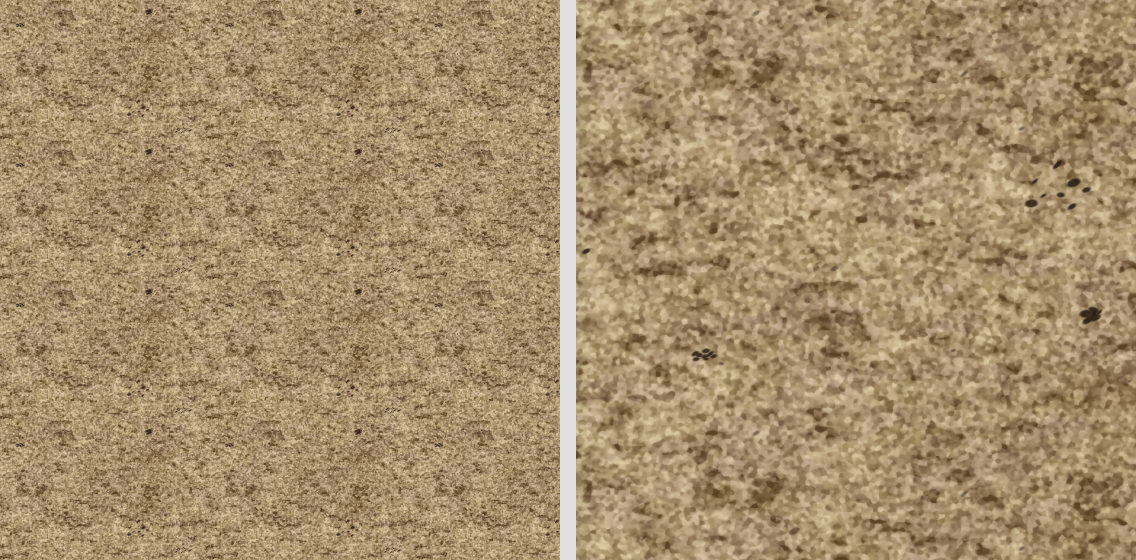
Left, the full canvas; right, a detail of the centre.
A WebGL 2 fragment shader for this texture:

```glsl
#version 300 es
precision highp float;
// Weathered sandstone: one tile of gritty tan stone repeated across the canvas.
// Soft cellular noise at five scales, wrapped at the tile edge, sets the tone;
// brown stains, dark flecks, a faint seam and clusters of small pits lie on top.
#define REPEATS vec2(2.676, 4.0)
#define GRAIN 1.7
#define MOTTLE 1.0
#define FLECK_DEPTH 0.55
#define STAIN_DEPTH 0.5
#define SEAM_DEPTH 0.3
#define PITS_PER_CLUSTER 8
#define PIT_RADIUS 0.0024

uniform vec2 u_resolution;
out vec4 fragColor;

const vec3 SHADOW = vec3(0.48, 0.39, 0.25);
const vec3 STONE = vec3(0.655, 0.565, 0.422);
const vec3 LIGHT = vec3(0.80, 0.72, 0.59);
const vec3 PIT = vec3(0.15, 0.10, 0.06);

// Centre and spread inside the tile, y running down
const vec4 STAINS[4] = vec4[4](
  vec4(0.75, 0.25, 0.09, 0.07), vec4(0.71, 0.61, 0.055, 0.06),
  vec4(0.29, 0.08, 0.05, 0.04), vec4(0.74, 0.40, 0.12, 0.30));
const vec4 CLUSTERS[5] = vec4[5](
  vec4(0.66, 0.79, 0.055, 0.065), vec4(0.714, 0.083, 0.014, 0.012),
  vec4(0.875, 0.93, 0.04, 0.02), vec4(0.095, 0.18, 0.02, 0.012),
  vec4(0.40, 0.40, 0.50, 0.45));

// Integer hash giving three values in 0..1
vec3 hash3(vec2 cell, float seed) {
  uvec3 v = uvec3(ivec3(vec3(cell, seed))) * 1664525u + 1013904223u;
  v.x += v.y * v.z; v.y += v.z * v.x; v.z += v.x * v.y;
  v ^= v >> 16u;
  v.x += v.y * v.z; v.y += v.z * v.x; v.z += v.x * v.y;
  return vec3(v >> 8u) / 16777216.0;
}

// Soft cellular noise, centred on zero, repeating every "cells" cells
float cellTone(vec2 tile, vec2 cells, float seed) {
  vec2 p = tile * cells, base = floor(p);
  float total = 0.0, weights = 0.0;
  for (int y = -1; y <= 1; y++)
    for (int x = -1; x <= 1; x++) {
      vec2 cell = base + vec2(x, y);
      vec3 h = hash3(mod(cell, cells), seed);
      vec2 d = cell + h.xy - p;
      float w = exp(-6.0 * dot(d, d));
      total += w * (h.z - 0.5);
      weights += w;
    }
  return total / weights;
}

// Shortest offset between two points of the wrapped tile
vec2 wrapped(vec2 d) { return d - round(d); }

// Cover of the dark pits, spread evenly by angle around each cluster centre
float pitCover(vec2 tile, float pixel) {
  float cover = 0.0;
  for (int c = 0; c < 5; c++)
    for (int i = 0; i < PITS_PER_CLUSTER; i++) {
      vec3 h = hash3(vec2(i, c), 71.0);
      float angle = 2.4 * float(i) + h.x;
      float reach = sqrt((float(i) + h.y) / float(PITS_PER_CLUSTER));
      vec2 centre = CLUSTERS[c].xy + reach * vec2(cos(angle), sin(angle)) * CLUSTERS[c].zw;
      vec2 d = wrapped(tile - centre) / REPEATS;
      float slanted = length(vec2(d.x * 0.6, d.y + (h.y - 0.2) * d.x));
      float radius = PIT_RADIUS * (c < 2 ? mix(0.35, 1.0, h.z) : mix(0.2, 0.6, h.z));
      float edge = 0.5 * pixel + 0.0004;
      float strength = c < 4 ? 0.85 : 0.5;
      cover = max(cover, strength * (1.0 - smoothstep(radius - edge, radius + edge, slanted)));
    }
  return cover;
}

void main() {
  vec2 uv = gl_FragCoord.xy / u_resolution;
  float pixel = 1.0 / min(u_resolution.x, u_resolution.y);
  vec2 tile = fract(vec2(uv.x, 1.0 - uv.y) * REPEATS);

  // Mottling, wider than tall, then fine grit
  float broad = cellTone(tile, vec2(5, 9), 1.0);
  float patches = cellTone(tile, vec2(11, 21), 2.0);
  float flakes = cellTone(tile, vec2(28, 40), 3.0);
  float crumbs = cellTone(tile, vec2(70, 66), 4.0);
  float grit = cellTone(tile, vec2(144, 98), 5.0);
  float tone = MOTTLE * (0.2 * broad + 0.45 * patches + 0.75 * flakes + 1.1 * crumbs) + GRAIN * grit;

  // Small dark flecks where hollows of two scales meet
  tone -= FLECK_DEPTH * smoothstep(0.3, 0.5, -(flakes + 0.5 * crumbs + 0.3 * patches));

  // Brown stains, broken up by the flakes
  float stain = 0.0;
  for (int i = 0; i < 4; i++) {
    vec2 d = wrapped(tile - STAINS[i].xy) / STAINS[i].zw;
    stain += (i < 3 ? 1.0 : 0.2) * exp(-dot(d, d));
  }
  stain *= 1.0 + 1.2 * (flakes + patches);
  tone -= STAIN_DEPTH * stain;

  // Faint wavering seam over the right part of the tile
  float seamY = 0.525 + 0.006 * sin(tile.x * 19.0) + 0.003 * sin(tile.x * 47.0);
  float seam = 1.0 - smoothstep(0.0, 0.0012 + pixel, abs(tile.y - seamY) / REPEATS.y);
  tone -= SEAM_DEPTH * seam * smoothstep(0.3, 0.45, tile.x) * smoothstep(1.0, 0.92, tile.x);

  // Tone to colour, with a slight drift between yellow and pink
  tone = clamp(tone + 0.08, -1.7, 1.4);
  vec3 colour = tone < 0.0 ? mix(STONE, SHADOW, -tone) : mix(STONE, LIGHT, tone);
  colour += vec3(-0.004, 0.008, -0.03) * (patches + crumbs) + vec3(0.006, -0.005, 0.004) * stain;
  colour = mix(colour, PIT, pitCover(tile, pixel));
  fragColor = vec4(colour, 1.0);
}
```
